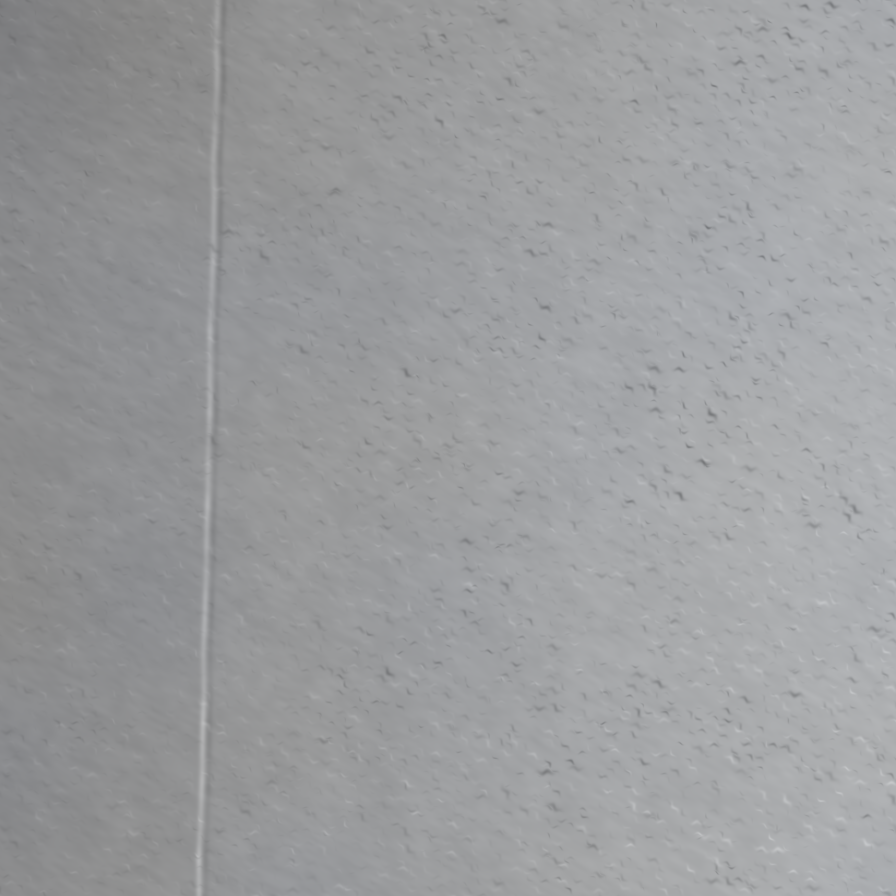
A three.js fragment shader for this texture:

```glsl
// Brushed grey sheet with a thin vertical seam, slanted grain and scattered flecks.
varying vec2 vUv;

const vec3 SHADE_GREY = vec3(0.520, 0.521, 0.525);
const vec3 LIGHT_GREY = vec3(0.664, 0.672, 0.682);
const vec3 WARM_TINT = vec3(0.006, 0.002, -0.007);
const float GRAIN_ANGLE = -0.5;
const float GRAIN_CONTRAST = 0.042;
const float MOTTLE_CONTRAST = 0.022;
const float DARK_FLECK = 0.20;
const float LIGHT_FLECK = 0.10;
const float SEAM_TOP = 0.243;
const float SEAM_BOTTOM = 0.222;
const float SEAM_WIDTH = 0.0036;

float hash(vec2 p) {
  vec3 q = fract(vec3(p.xyx) * 0.1031);
  q += dot(q, q.yzx + 33.33);
  return fract((q.x + q.y) * q.z);
}

float noise(vec2 p) {
  vec2 cell = floor(p);
  vec2 f = fract(p);
  f = f * f * (3.0 - 2.0 * f);
  float low = mix(hash(cell), hash(cell + vec2(1.0, 0.0)), f.x);
  float high = mix(hash(cell + vec2(0.0, 1.0)), hash(cell + vec2(1.0)), f.x);
  return mix(low, high, f.y);
}

vec2 rotate(vec2 p, float angle) {
  float c = cos(angle);
  float s = sin(angle);
  return vec2(c * p.x + s * p.y, c * p.y - s * p.x);
}

// Soft slanted flecks, one candidate per jittered cell; size is half length and half width.
float flecks(vec2 p, float cells, vec2 size, float share, float seed) {
  vec2 home = floor(p * cells);
  float cover = 0.0;
  for (int j = -1; j <= 1; j++) {
    for (int i = -1; i <= 1; i++) {
      vec2 cell = home + vec2(float(i), float(j));
      vec2 key = cell + seed;
      vec2 jitter = vec2(hash(key + 11.3), hash(key + 47.9));
      float turn = GRAIN_ANGLE + (hash(key + 71.7) - 0.5) * 1.1;
      vec2 d = rotate(p - (cell + jitter) / cells, turn);
      d.y += 0.0012 * sin(d.x * 500.0 + jitter.x * 6.28);
      d /= size * mix(0.6, 1.3, hash(key + 29.1));
      float strength = mix(0.25, 1.0, pow(hash(key + 5.7), 2.0));
      float present = step(hash(key + 93.3), share);
      cover = max(cover, present * strength * exp(-dot(d, d)));
    }
  }
  return cover;
}

// Fine brushed grain stretched along the slant.
float grain(vec2 p) {
  vec2 g = rotate(p, GRAIN_ANGLE) + 3.0;
  g.y += 0.006 * noise(p * 24.0 + 9.0);
  float coarse = noise(g * vec2(34.0, 100.0));
  float fine = noise(g * vec2(75.0, 190.0) + 40.0);
  return coarse * 0.5 + fine * 0.5 - 0.5;
}

void main() {
  vec2 p = vUv;
  float seamX = mix(SEAM_BOTTOM, SEAM_TOP, p.y) + 0.0022 * (noise(vec2(p.y * 22.0, 4.0)) - 0.5);
  float seamOffset = p.x - seamX;

  // Broad light from the right, with a dim upper left corner
  float light = 0.12 + 0.92 * smoothstep(-0.25, 1.1, p.x);
  light -= 0.17 * smoothstep(0.55, 1.1, p.y) * (1.0 - 0.6 * p.x);
  light += 0.10 * exp(-6.0 * dot(p - vec2(1.0, 0.4), p - vec2(1.0, 0.4)));
  light -= 0.16 * (1.0 - smoothstep(0.0, 0.28, length(p - vec2(0.0, 1.0))));
  light -= 0.05 * (1.0 - smoothstep(-0.006, 0.006, seamOffset));
  vec3 color = mix(SHADE_GREY, LIGHT_GREY, light);

  // Cloudy mottling, warm and cool patches, and grain
  color += MOTTLE_CONTRAST * (noise(p * 9.0 + 2.0) * 0.5 + noise(p * 30.0 + 8.0) * 0.5 - 0.5);
  color += WARM_TINT * (noise(p * 6.0 + 31.0) * 2.0 - 1.0) * (1.0 - 0.5 * p.x);
  color += GRAIN_CONTRAST * grain(p);

  // Flecks grow denser and crisper towards the lit side
  float clusters = smoothstep(0.2, 0.75, noise(p * 11.0 + 60.0));
  float litSide = mix(0.35, 1.0, smoothstep(0.1, 0.85, p.x));
  float dark = flecks(p, 42.0, vec2(0.0062, 0.0022), 0.55, 100.0);
  dark = max(dark, 0.65 * flecks(p, 75.0, vec2(0.0042, 0.0016), 0.45, 300.0));
  color -= DARK_FLECK * dark * litSide * mix(0.45, 1.0, clusters);

  float pale = flecks(p, 55.0, vec2(0.0058, 0.0019), 0.5, 500.0);
  float paleShare = mix(0.4, 1.0, smoothstep(0.9, 0.0, p.y) * p.x);
  color += LIGHT_FLECK * pale * paleShare;

  // Raised seam: pale ridge, brighter lower down, with a faint shadow to its right
  float ridge = exp(-pow(seamOffset / SEAM_WIDTH, 2.0));
  float shadow = exp(-pow((seamOffset - 0.0075) / SEAM_WIDTH, 2.0));
  float wear = mix(0.6, 1.2, noise(vec2(p.y * 48.0, 17.0)));
  color += ridge * wear * mix(0.115, 0.065, p.y);
  color -= shadow * wear * mix(0.035, 0.055, p.y);

  gl_FragColor = vec4(clamp(color, 0.0, 1.0), 1.0);
}
```
